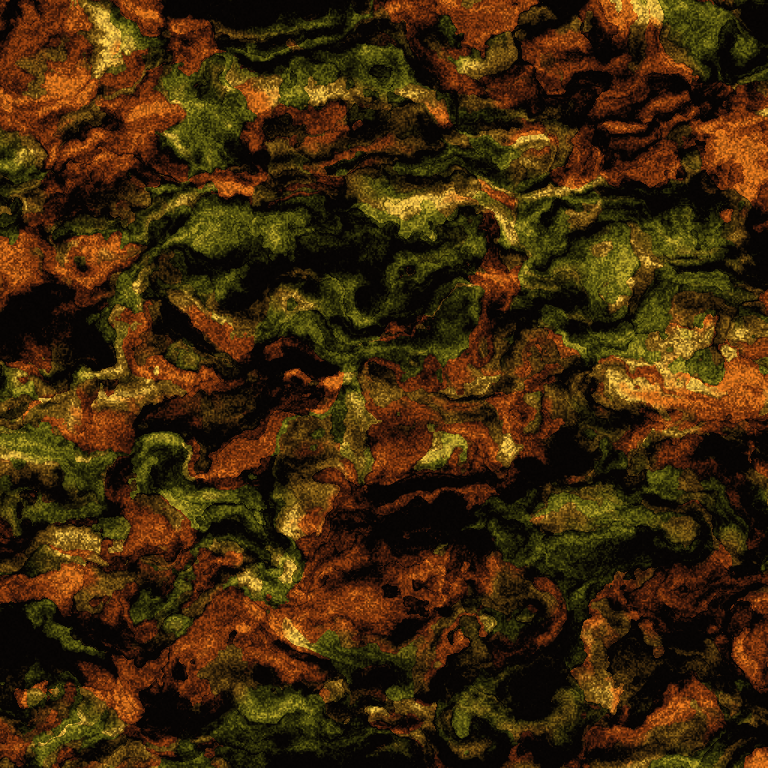
A Shadertoy shader for this texture:

```glsl
// Weathered forest-floor crust: flat flakes of moss, ochre and rust over black hollows.
// Warped Voronoi flakes choose material and tone; fractal relief lights them from
// the upper left, and a fine grain breaks up every surface.

const vec3 HOLLOW = vec3(0.025, 0.016, 0.012);
const vec3 MOSS_SHADE = vec3(0.15, 0.15, 0.03);
const vec3 MOSS_BODY = vec3(0.33, 0.32, 0.06);
const vec3 MOSS_GLOW = vec3(0.60, 0.53, 0.13);
const vec3 OCHRE_SHADE = vec3(0.23, 0.15, 0.04);
const vec3 OCHRE_BODY = vec3(0.43, 0.30, 0.07);
const vec3 OCHRE_GLOW = vec3(0.86, 0.68, 0.25);
const vec3 RUST_SHADE = vec3(0.25, 0.10, 0.04);
const vec3 RUST_BODY = vec3(0.47, 0.20, 0.05);
const vec3 RUST_GLOW = vec3(0.76, 0.40, 0.10);

float hash(vec2 p) {
    vec3 q = fract(p.xyx * 0.1031);
    q += dot(q, q.yzx + 33.33);
    return fract((q.x + q.y) * q.z);
}

vec2 hash2(vec2 p) {
    return vec2(hash(p), hash(p + 71.7));
}

float noise(vec2 p) {
    vec2 cell = floor(p);
    vec2 f = fract(p);
    f = f * f * (3.0 - 2.0 * f);
    float low = mix(hash(cell), hash(cell + vec2(1, 0)), f.x);
    float high = mix(hash(cell + vec2(0, 1)), hash(cell + 1.0), f.x);
    return mix(low, high, f.y);
}

// Fractal noise centred on zero
float fbm(vec2 p) {
    const mat2 turn = mat2(1.6, 1.2, -1.2, 1.6);
    float sum = 0.0;
    float amplitude = 0.5;
    for (int i = 0; i < 5; i++) {
        sum += amplitude * (noise(p) - 0.5);
        p = turn * p + 19.3;
        amplitude *= 0.5;
    }
    return sum;
}

// Voronoi flakes: xy = two random values of the flake, z = gap to its border
vec3 flakes(vec2 p) {
    vec2 cell = floor(p);
    vec2 owner = cell;
    float nearest = 9.0;
    float second = 9.0;
    for (int y = -1; y <= 1; y++) {
        for (int x = -1; x <= 1; x++) {
            vec2 id = cell + vec2(x, y);
            float d = length(id + hash2(id) - p);
            if (d < nearest) {
                second = nearest;
                nearest = d;
                owner = id;
            } else {
                second = min(second, d);
            }
        }
    }
    return vec3(hash2(owner + 137.0), second - nearest);
}

// Brightness ramp of one material, from hollow to lit crest
vec3 ramp(float tone, vec3 shade, vec3 body, vec3 glow) {
    vec3 color = mix(HOLLOW, shade, smoothstep(0.12, 0.42, tone));
    color = mix(color, body, smoothstep(0.36, 0.66, tone));
    return mix(color, glow, smoothstep(0.64, 1.0, tone));
}

void mainImage(out vec4 fragColor, in vec2 fragCoord) {
    vec2 uv = fragCoord / iResolution.y;

    // Ragged flakes in two sizes, wider than tall
    vec2 warp = vec2(fbm(uv * 10.0), fbm(uv * 10.0 + 43.0));
    vec2 p = uv * vec2(7.0, 11.0) + warp * 2.4;
    vec3 large = flakes(p + 5.0);
    vec3 small = flakes(p * 2.4 + 31.0);

    // Relief lit from the upper left
    vec2 q = uv * vec2(24.0, 36.0) + warp * 5.0;
    float height = fbm(q);
    float slope = height - fbm(q + vec2(-0.3, 0.5));

    // Tone: broad light, flake shade, relief, cracks and grain
    float grain = noise(uv * 512.0 - 0.5) - 0.5;
    float tone = 0.45 + 1.15 * fbm(uv * vec2(8.0, 12.0) + 9.0);
    tone += 0.42 * (large.y - 0.5) + 0.32 * (small.y - 0.5);
    tone += 0.65 * height + 0.75 * slope;
    tone -= 0.18 * (1.0 - smoothstep(0.0, 0.14, large.z));
    tone -= 0.10 * (1.0 - smoothstep(0.0, 0.16, small.z));
    tone += 0.20 * grain;

    // Material: moss to ochre to rust
    float kind = 0.5 + 0.7 * (large.x - 0.5) + 0.35 * (small.x - 0.5);
    kind += fbm(uv * vec2(4.0, 6.0) + 77.0) + 0.25 * height;
    vec3 moss = ramp(tone, MOSS_SHADE, MOSS_BODY, MOSS_GLOW);
    vec3 ochre = ramp(tone, OCHRE_SHADE, OCHRE_BODY, OCHRE_GLOW);
    vec3 rust = ramp(tone, RUST_SHADE, RUST_BODY, RUST_GLOW);
    vec3 color = mix(moss, ochre, smoothstep(0.30, 0.44, kind));
    color = mix(color, rust, smoothstep(0.50, 0.58, kind));

    color *= 1.0 + 0.65 * grain;
    fragColor = vec4(color, 1.0);
}
```
